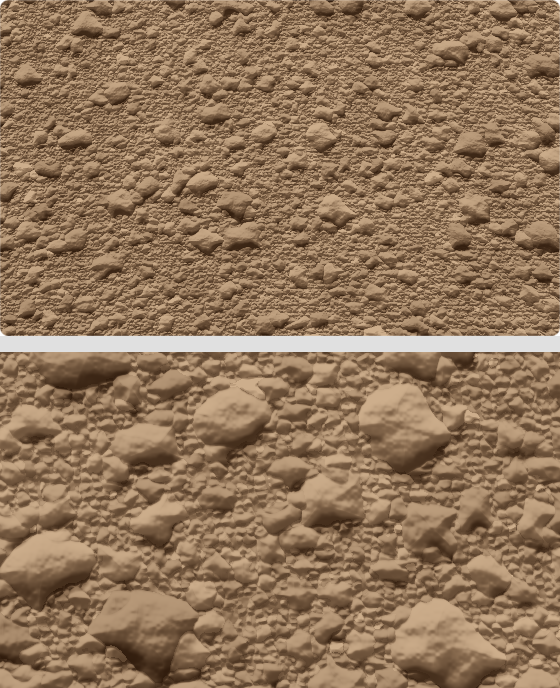
Top, the full canvas; bottom, a detail of the centre.
Write a Shadertoy shader that draws this texture.

```glsl
const vec3 SHADE_COLOR = vec3(0.19, 0.11, 0.05);
const vec3 SOIL_COLOR = vec3(0.54, 0.425, 0.315);
const vec3 LIT_COLOR = vec3(0.76, 0.64, 0.51);
const vec3 CORNER_COLOR = vec3(1.0);
const vec2 LIGHT_DIR = vec2(-0.25, 0.97);
const float CORNER_RADIUS = 0.026;
const float PERSPECTIVE = 0.35;
const float FLATTENING = 1.18;
const float CLOD_HEIGHT = 0.62;
const float SLOPE_STEP = 0.0035;
const float SHADOW_REACH = 0.016;
const float RELIEF_CONTRAST = 2.1;
const float SHADOW_STRENGTH = 1.1;
const float TONE_BIAS = 0.18;
const int CLOD_LAYERS = 5;

float hash(vec2 p) {
    return fract(sin(dot(p, vec2(127.1, 311.7))) * 43758.5453);
}

vec2 hash2(vec2 p) {
    return vec2(hash(p), hash(p + 57.3));
}

float noise(vec2 p) {
    vec2 cell = floor(p);
    vec2 f = fract(p);
    f = f * f * (3.0 - 2.0 * f);
    float low = mix(hash(cell), hash(cell + vec2(1.0, 0.0)), f.x);
    float high = mix(hash(cell + vec2(0.0, 1.0)), hash(cell + 1.0), f.x);
    return mix(low, high, f.y);
}

// Canvas to receding ground: clods shrink towards the top
vec2 toGround(vec2 p) {
    float squeeze = 1.0 + PERSPECTIVE * p.y;
    return vec2((p.x - 0.83) * squeeze + 3.0,
                FLATTENING * p.y * (1.0 + 0.5 * PERSPECTIVE * p.y) + 2.0);
}

// One layer of angular domes; surface holds height and tint
void addClods(vec2 ground, float cells, float density, float seed, inout vec2 surface) {
    vec2 p = ground * cells;
    vec2 warp = vec2(noise(p * 2.3 + seed), noise(p * 2.3 + seed + 31.7)) - 0.5;
    p += 0.35 * warp;
    vec2 home = floor(p);
    for (int y = -1; y <= 1; y++) {
        for (int x = -1; x <= 1; x++) {
            vec2 cell = home + vec2(x, y);
            vec2 id = cell + seed;
            if (hash(id + 11.9) > density) continue;
            vec2 rnd = hash2(id);
            vec2 d = p - cell - mix(vec2(0.2), vec2(0.8), rnd);
            float angle = 6.2832 * hash(id + 23.1);
            float c = cos(angle);
            float s = sin(angle);
            d = abs(mat2(c, s, -s, c) * d) * vec2(0.88, 1.12);
            float radius = mix(0.32, 0.62, hash(id + 5.7));
            float dist = mix(length(d), max(d.x, d.y) * 1.12, 0.5) / radius;
            float height = CLOD_HEIGHT * radius / cells * (1.0 - dist * dist);
            if (height > surface.x) {
                float tint = hash(id + 41.3);
                float pale = step(0.975, tint);
                surface = vec2(height, (tint - 0.5) * 0.75 + 0.6 * pale);
            }
        }
    }
}

// Clods from crumbs to lumps, then fine grit
vec2 soil(vec2 p) {
    vec2 ground = toGround(p);
    vec2 surface = vec2(0.0);
    float cells = 82.0;
    float density = 1.0;
    for (int i = 0; i < CLOD_LAYERS; i++) {
        addClods(ground, cells, density, float(i) * 17.0, surface);
        cells *= 0.59;
        density *= 0.67;
    }
    float amplitude = 0.0058;
    float frequency = 52.0;
    for (int i = 0; i < 3; i++) {
        surface.x += amplitude * (noise(ground * frequency + float(i) * 9.4) - 0.5);
        amplitude *= 0.47;
        frequency *= 2.1;
    }
    return surface;
}

void mainImage(out vec4 fragColor, in vec2 fragCoord) {
    vec2 p = fragCoord / iResolution.y;
    float aspect = iResolution.x / iResolution.y;

    // Relief light and short cast shadows
    vec2 surface = soil(p);
    float slope = (surface.x - soil(p + LIGHT_DIR * SLOPE_STEP).x) / SLOPE_STEP;
    slope *= RELIEF_CONTRAST / (1.0 + PERSPECTIVE * p.y);
    float blocker = soil(p + LIGHT_DIR * SHADOW_REACH).x - surface.x;
    float shadow = smoothstep(0.003, 0.016, blocker);

    // Tone from light, clod tint and broad patches
    float patches = noise(p * 5.0 + 3.0) + noise(p * 13.0) - 1.0;
    float tone = 1.4 * slope * inversesqrt(1.0 + slope * slope);
    tone += surface.y + 0.3 * patches + TONE_BIAS - SHADOW_STRENGTH * shadow;
    vec3 color = mix(SOIL_COLOR, LIT_COLOR, clamp(tone / 1.6, 0.0, 1.2));
    color = mix(color, SHADE_COLOR, clamp(-tone / 2.6, 0.0, 1.15));

    // Rounded corners
    vec2 halfSize = 0.5 * vec2(aspect, 1.0);
    vec2 q = abs(p - halfSize) - halfSize + CORNER_RADIUS;
    float edge = length(max(q, 0.0)) - CORNER_RADIUS;
    float pixel = 1.0 / iResolution.y;
    color = mix(color, CORNER_COLOR, smoothstep(-pixel, pixel, edge));
    fragColor = vec4(color, 1.0);
}
```
